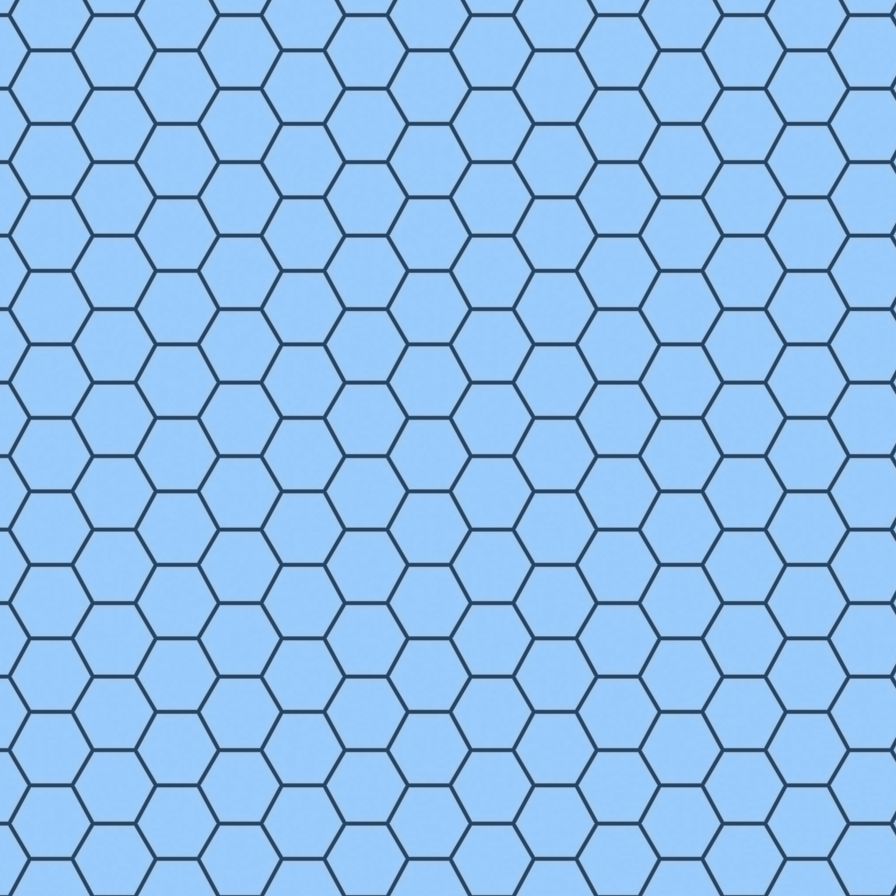
Write a Shadertoy shader that draws this pattern.

```glsl
// Honeycomb of flat-topped hexagons: thin navy lines on sky blue.
// One cell is folded about a column centre, leaving five line segments to measure;
// a mottled greyish halo and faint grain soften the flat fill.

const vec2  PERIOD      = vec2(0.140625, 0.08203); // two columns wide, one hexagon high
const vec2  ORIGIN      = vec2(0.0570, 0.0562);    // column centre and line height, from top left
const float HALF_SIDE   = 0.0236;                  // half of a horizontal side
const float STAGGER     = 0.0427;                  // drop of every second column
const float LINE_HALF   = 0.0022;
const float LINE_SOFT   = 0.0011;
const float HALO_INNER  = 0.0030;
const float HALO_OUTER  = 0.0105;
const float MOTTLE_FREQ = 150.0;
const float GRAIN       = 0.012;

const vec3 SKY  = vec3(0.600, 0.800, 0.992);
const vec3 HALO = vec3(0.645, 0.785, 0.925);
const vec3 NAVY = vec3(0.140, 0.265, 0.395);

float hash(vec2 p) {
    return fract(sin(dot(p, vec2(127.1, 311.7))) * 43758.5453);
}

float valueNoise(vec2 p) {
    vec2 i = floor(p);
    vec2 f = fract(p);
    f = f * f * (3.0 - 2.0 * f);
    float bottom = mix(hash(i), hash(i + vec2(1.0, 0.0)), f.x);
    float top = mix(hash(i + vec2(0.0, 1.0)), hash(i + vec2(1.0, 1.0)), f.x);
    return mix(bottom, top, f.y);
}

float segmentDistance(vec2 p, vec2 a, vec2 b) {
    vec2 ab = b - a;
    float t = clamp(dot(p - a, ab) / dot(ab, ab), 0.0, 1.0);
    return length(p - a - ab * t);
}

// Distance to the nearest side of the honeycomb.
float honeycombDistance(vec2 p) {
    vec2 q = p - ORIGIN;
    q.x = abs(mod(q.x + 0.5 * PERIOD.x, PERIOD.x) - 0.5 * PERIOD.x);
    q.y = mod(q.y, PERIOD.y);

    float halfWidth = 0.5 * PERIOD.x;
    vec2 upper = vec2(HALF_SIDE, 0.0);
    vec2 lower = vec2(HALF_SIDE, PERIOD.y);
    vec2 joint = vec2(halfWidth - HALF_SIDE, STAGGER);

    float d = segmentDistance(q, vec2(0.0), upper);
    d = min(d, segmentDistance(q, vec2(0.0, PERIOD.y), lower));
    d = min(d, segmentDistance(q, upper, joint));
    d = min(d, segmentDistance(q, joint, lower));
    return min(d, segmentDistance(q, joint, vec2(halfWidth, STAGGER)));
}

void mainImage(out vec4 fragColor, in vec2 fragCoord) {
    vec2 p = fragCoord / iResolution.y;
    p.y = 1.0 - p.y;
    float d = honeycombDistance(p);

    // Uneven halo beside the lines
    float mottle = valueNoise(p * MOTTLE_FREQ);
    float halo = 1.0 - smoothstep(HALO_INNER, HALO_OUTER, d);
    vec3 color = mix(SKY, HALO, halo * mix(0.5, 1.0, mottle));

    // Fine grain in the fill
    color += GRAIN * (valueNoise(p * MOTTLE_FREQ * 1.7 + 31.0) - 0.5);

    // Softened line, never sharper than one pixel
    float soft = max(LINE_SOFT, 0.5 / iResolution.y);
    float line = 1.0 - smoothstep(LINE_HALF - soft, LINE_HALF + soft, d);
    color = mix(color, NAVY, line);

    fragColor = vec4(clamp(color, 0.0, 1.0), 1.0);
}
```
